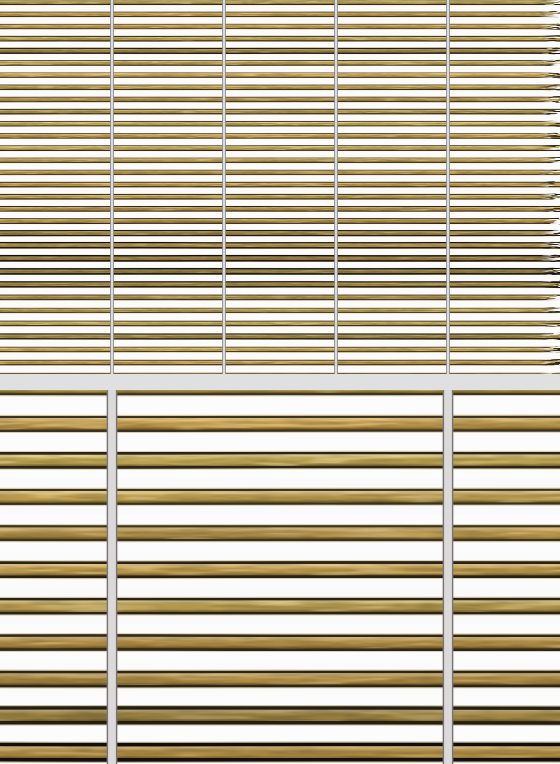
Top: the whole. Bottom: its middle third, enlarged.
This pattern is drawn by a WebGL 1 fragment shader. Its source:

```glsl
precision highp float;

uniform vec2 u_resolution;

float hash(vec2 p) {
  return fract(sin(dot(p, vec2(127.1, 311.7))) * 43758.5453);
}

float noise(vec2 p) {
  vec2 i = floor(p);
  vec2 f = fract(p);
  f = f * f * (3.0 - 2.0 * f);
  return mix(mix(hash(i), hash(i + vec2(1.0, 0.0)), f.x),
             mix(hash(i + vec2(0.0, 1.0)), hash(i + vec2(1.0, 1.0)), f.x), f.y);
}

// Coverage of a band of the given half width, with a softened edge.
float band(float offset, float halfWidth, float softness) {
  return clamp((halfWidth - abs(offset)) / softness + 0.5, 0.0, 1.0);
}

// Rounded wooden stick; t runs from -1 at its top edge to 1 at its bottom edge.
vec3 woodColor(float t, float x, float row) {
  vec3 wood = mix(vec3(0.80, 0.71, 0.48), vec3(0.69, 0.57, 0.28),
                  smoothstep(-0.55, -0.05, t));
  wood = mix(wood, vec3(0.43, 0.35, 0.17), smoothstep(0.3, 0.75, t));

  // Long, slanted grain with pale streaks
  float slant = 1.8 * noise(vec2(x * 9.0, row * 5.3));
  float grain = noise(vec2(x * 24.0 + row * 17.0, t * 3.0 + slant + row * 9.0));
  float fine = noise(vec2(x * 75.0 + row * 31.0, t * 4.5 - slant * 2.0));
  wood *= 0.85 + 0.18 * grain + 0.12 * fine;
  wood = mix(wood, vec3(0.84, 0.76, 0.56), 0.4 * smoothstep(0.6, 0.9, grain));

  // Tint and brightness, differing from stick to stick and along each one
  float tint = hash(vec2(row, 3.0)) - 0.5;
  float tone = 0.6 * hash(vec2(row, 8.0)) + 0.4 * noise(vec2(x * 4.0, row * 3.7));
  return wood * (1.0 + tint * vec3(0.06, -0.03, -0.06)) * (0.88 + 0.24 * tone);
}

void main() {
  vec2 uv = gl_FragCoord.xy / u_resolution;
  float aspect = u_resolution.x / u_resolution.y;
  float softness = 0.8 / u_resolution.y;
  float x = uv.x * aspect;
  float down = 1.0 - uv.y;

  // Rows, spaced a little wider in the lower third
  float fromSeam = down - 0.656;
  float pitch = fromSeam < 0.0 ? 0.03251 : 0.0348;
  float rowPos = 20.0 + fromSeam / pitch;
  float row = floor(rowPos + 0.5);
  float y = (rowPos - row) * pitch;
  y += 0.0004 * (noise(vec2(x * 5.0, row * 7.1)) - 0.5);

  // Darker sticks: a group below the seam and two single ones
  float heavy = 1.0 - smoothstep(1.2, 3.6, abs(row - 21.2));
  heavy = max(heavy, 0.7 * step(abs(row - 4.0), 0.5));
  heavy = max(heavy, 0.8 * step(abs(row - 27.0), 0.5));
  float darkness = hash(vec2(row, 21.0));
  float halfStick = 0.0071 + 0.0005 * darkness + 0.0011 * heavy;
  float outline = 0.0019 + 0.0006 * darkness + 0.0011 * heavy;

  // Stick with dark outlines
  vec3 stick = woodColor(y / halfStick, x, row) * (1.0 - 0.14 * heavy);
  vec3 ink = mix(vec3(0.24, 0.21, 0.13), vec3(0.07, 0.06, 0.04),
                 max(0.6 * darkness, heavy));
  float upperLine = band(y + halfStick - 0.5 * outline, 0.5 * outline, softness);
  float lowerLine = band(y - halfStick + 0.5 * outline, 0.5 * outline, softness);
  stick = mix(stick, ink, clamp(upperLine + lowerLine, 0.0, 1.0));

  // Pale gap, a soft tan fringe, then the stick over both
  vec3 gap = vec3(0.985) + 0.008 * (hash(vec2(row, 1.0)) - 0.5);
  vec3 fringe = mix(vec3(0.82, 0.76, 0.63), vec3(0.51, 0.48, 0.40), 0.6 * heavy);
  vec3 color = mix(gap, fringe, 0.8 * band(y, halfStick + 0.0009, softness));
  color = mix(color, stick, band(y, halfStick, softness));

  // Splintered right ends: pale splits and thin dark slivers
  float fray = smoothstep(0.955, 1.0, uv.x);
  float splinter = noise(vec2(x * 26.0 + row * 13.0, y * 420.0 + x * 35.0));
  float sliver = noise(vec2(x * 34.0 - row * 19.0, y * 560.0 - x * 28.0));
  float reach = band(y, halfStick * (1.0 + 0.2 * fray), softness);
  color = mix(color, ink * 0.6, 0.9 * reach * fray * smoothstep(0.5, 0.7, sliver));
  color = mix(color, gap, fray * smoothstep(0.5, 0.72, splinter));

  // Four vertical cords, grey with darker rims
  float cordIndex = floor(uv.x * 5.0 + 0.5);
  float cordOffset = (uv.x - cordIndex / 5.0) * aspect;
  float inside = step(0.5, cordIndex) * step(cordIndex, 4.5);
  vec3 cord = mix(vec3(0.47, 0.46, 0.45), vec3(0.86, 0.85, 0.85),
                  band(cordOffset, 0.0034, softness));
  color = mix(color, cord, inside * band(cordOffset, 0.0048, softness));

  gl_FragColor = vec4(color, 1.0);
}
```
